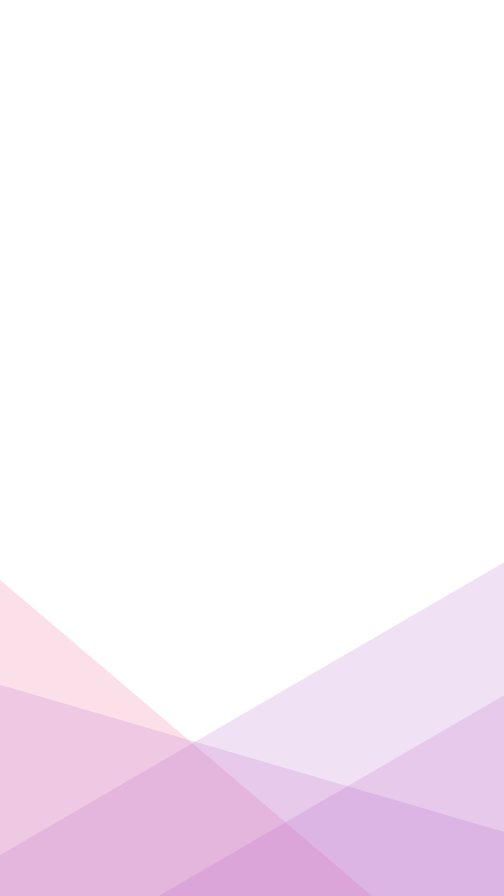
A WebGL 2 fragment shader for this background:

```glsl
#version 300 es
precision highp float;
// Overlapping translucent pink and purple slopes along the foot of a white page.

#define PAPER vec3(1.0)
#define PINK vec3(0.941, 0.384, 0.573)
#define PURPLE vec3(0.729, 0.408, 0.784)
#define OPACITY 0.2

// Edge heights at the left and right sides, as fractions of the canvas height
#define PINK_FALL vec2(0.3529, -0.1250)
#define PURPLE_FALL vec2(0.2357, 0.0716)
#define HIGH_RISE vec2(0.0456, 0.3724)
#define LOW_RISE vec2(-0.1029, 0.2240)

uniform vec2 u_resolution;
out vec4 fragColor;

// Smooth coverage of the half plane below a straight edge
float below(vec2 uv, vec2 ends) {
    float gap = mix(ends.x, ends.y, uv.x) - uv.y;
    vec2 gradient = vec2(ends.y - ends.x, -1.0) / u_resolution;
    return clamp(gap / length(gradient) + 0.5, 0.0, 1.0);
}

// Lay one translucent sheet over the colour beneath it
vec3 glaze(vec3 base, vec3 tint, vec2 uv, vec2 ends) {
    return mix(base, tint, OPACITY * below(uv, ends));
}

void main() {
    vec2 uv = gl_FragCoord.xy / u_resolution;

    // Pink sheet first, then three purple sheets
    vec3 color = glaze(PAPER, PINK, uv, PINK_FALL);
    color = glaze(color, PURPLE, uv, PURPLE_FALL);
    color = glaze(color, PURPLE, uv, HIGH_RISE);
    color = glaze(color, PURPLE, uv, LOW_RISE);

    fragColor = vec4(color, 1.0);
}
```
